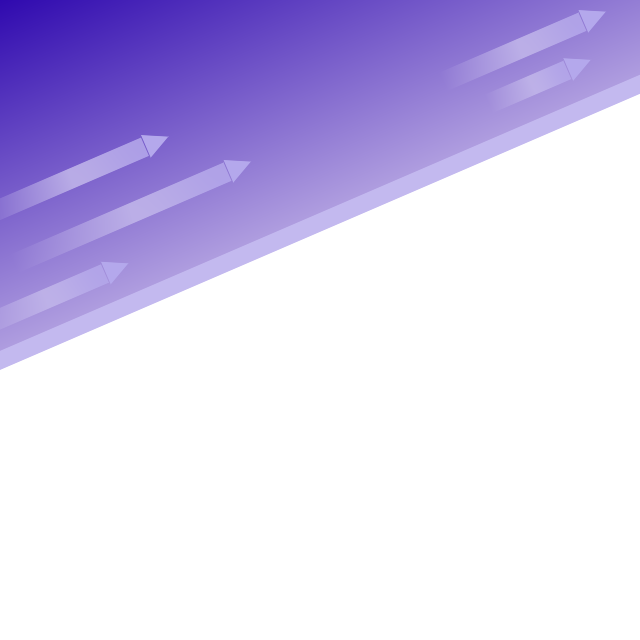
This background is drawn by a three.js fragment shader. Its source:

```glsl
// A violet gradient wedge above a slanted pale band, over a white lower area.
// Translucent arrows run parallel to the band. All shapes are signed distances
// in a frame turned to the slant, with shafts that fade out at their tails.

varying vec2 vUv;

const vec2 AXIS = vec2(0.9182, 0.3962);     // direction of the slant
const vec2 NORMAL = vec2(-0.3962, 0.9182);  // across the slant, upward
const float BAND_LOW = 0.3874;              // band limits along NORMAL
const float BAND_HIGH = 0.4148;
const float GRADIENT_END = 0.9182;          // upper left corner along NORMAL
const float EDGE = 0.0009;                  // half width of smoothed edges

const float HEAD_LENGTH = 0.0382;
const float HEAD_HALF = 0.0192;
const float SHAFT_HALF = 0.0156;
const float SHAFT_GAP = 0.0016;
const float FADE_SHARE = 0.55;              // part of the shaft that fades in
const float SHAFT_OPACITY = 0.88;

const vec3 PAPER = vec3(1.0);
const vec3 BAND_COLOR = vec3(0.765, 0.725, 0.937);
const vec3 DEEP_VIOLET = vec3(0.185, 0.035, 0.685);
const vec3 SOFT_VIOLET = vec3(0.685, 0.615, 0.875);
const vec3 SHAFT_MIDDLE = vec3(0.755, 0.710, 0.915);
const vec3 SHAFT_FRONT = vec3(0.705, 0.655, 0.918);
const vec3 HEAD_COLOR = vec3(0.705, 0.660, 0.925);

// Coverage of a shape from its signed distance (negative inside)
float coverage(float dist) {
  return 1.0 - smoothstep(-EDGE, EDGE, dist);
}

// Paints one arrow, given its tip and the length of its shaft
vec3 paintArrow(vec3 base, vec2 point, vec2 tip, float shaftLength) {
  vec2 offset = point - tip;
  float back = -dot(offset, AXIS);
  float side = abs(dot(offset, NORMAL));

  // Shaft: clear at the tail, brightest in the middle
  float start = HEAD_LENGTH + SHAFT_GAP;
  float along = 1.0 - (back - start) / shaftLength;
  float shaft = max(side - SHAFT_HALF,
                    max(start - back, back - start - shaftLength));
  float fade = clamp(along / FADE_SHARE, 0.0, 1.0) * SHAFT_OPACITY;
  vec3 tint = mix(SHAFT_MIDDLE, SHAFT_FRONT, smoothstep(FADE_SHARE, 1.0, along));
  vec3 color = mix(base, tint, coverage(shaft) * fade);

  // Head: triangle from the tip to its flat rear edge
  float slant = HEAD_LENGTH / length(vec2(HEAD_LENGTH, HEAD_HALF));
  float flank = (side - back * HEAD_HALF / HEAD_LENGTH) * slant;
  float head = max(flank, back - HEAD_LENGTH);
  return mix(color, HEAD_COLOR, coverage(head));
}

void main() {
  float height = dot(vUv, NORMAL);

  // Gradient wedge with its arrows
  float depth = clamp((height - BAND_HIGH) / (GRADIENT_END - BAND_HIGH), 0.0, 1.0);
  vec3 wedge = mix(SOFT_VIOLET, DEEP_VIOLET, depth);
  wedge = paintArrow(wedge, vUv, vec2(0.2630, 0.7865), 0.280);
  wedge = paintArrow(wedge, vUv, vec2(0.3920, 0.7475), 0.363);
  wedge = paintArrow(wedge, vUv, vec2(0.2005, 0.5885), 0.225);
  wedge = paintArrow(wedge, vUv, vec2(0.9466, 0.9818), 0.237);
  wedge = paintArrow(wedge, vUv, vec2(0.9230, 0.9065), 0.134);

  // Stack: white area, pale band, wedge
  vec3 color = mix(PAPER, BAND_COLOR, coverage(BAND_LOW - height));
  color = mix(color, wedge, coverage(BAND_HIGH - height));
  gl_FragColor = vec4(color, 1.0);
}
```
